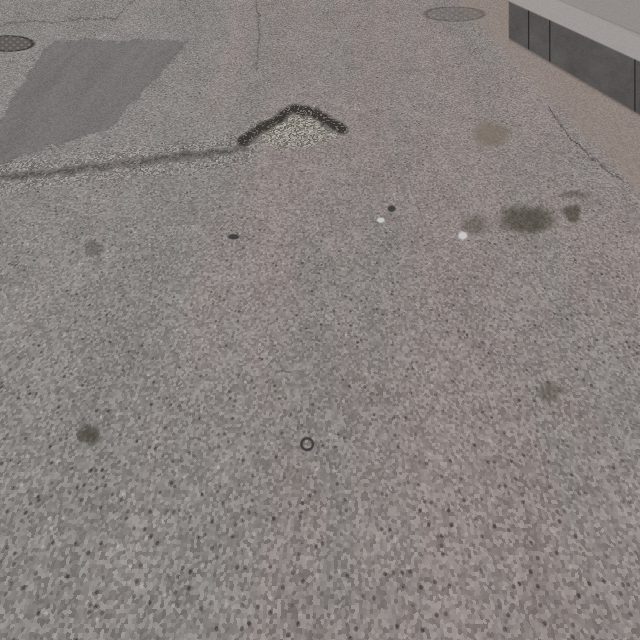
Write a three.js fragment shader that draws this texture.

```glsl
// Worn asphalt in perspective: broken ridge, tar patch, stains and a kerb.
// Cellular noise gives the grain; layered sines give tint and ragged edges.
varying vec2 vUv;

vec2 hash2(vec2 p) {
  return fract(sin(vec2(dot(p, vec2(127.1, 311.7)), dot(p, vec2(269.5, 183.3)))) * 4375.85);
}

// x: distance to the nearest stone centre, y: random value of that stone
vec2 cellular(vec2 p) {
  vec2 best = vec2(9.0, 0.0);
  for (int k = 0; k < 9; k++) {
    float row = floor(float(k) / 3.0 + 0.01);
    vec2 cell = floor(p) + vec2(float(k) - 3.0 * row, row) - 1.0;
    vec2 jitter = hash2(cell);
    float d = length(cell + 0.15 + 0.7 * jitter - p);
    if (d < best.x) best = vec2(d, fract(jitter.x * 7.3 + jitter.y * 3.1));
  }
  return best;
}

// Layered, rotated sines in about -1..1
float waves(vec2 p) {
  float sum = 0.0, amp = 0.5;
  for (int i = 0; i < 5; i++) {
    sum += amp * sin(p.x + 1.7 * sin(p.y * 0.8 + float(i))) * cos(p.y * 0.9 + sin(p.x));
    p = mat2(1.5, 1.2, -1.2, 1.5) * p + 2.3;
    amp *= 0.65;
  }
  return sum;
}

float segment(vec2 p, vec2 a, vec2 b) {
  vec2 pa = p - a, ba = b - a;
  return length(pa - ba * clamp(dot(pa, ba) / dot(ba, ba), 0.0, 1.0));
}

float path(vec2 p, vec2 a, vec2 b, vec2 c) {
  return min(segment(p, a, b), segment(p, b, c));
}

// Signed distance to the line a-b, positive on its right
float side(vec2 p, vec2 a, vec2 b) {
  vec2 n = normalize(b - a);
  return dot(p - a, vec2(n.y, -n.x));
}

float fill(float d, float soft) { return 1.0 - smoothstep(-soft, soft, d); }

float spot(vec2 p, float x, float y, float rx, float ry) {
  return fill(length((p - vec2(x, y)) / vec2(rx, ry)) - 1.0, 0.35);
}

// Iron cover: dark rim and a cross-hatched plate
vec3 cover(vec3 col, vec2 q, float strength) {
  float d = length(q), hatch = max(0.0, sin(q.x * 22.0) * sin(q.y * 9.0));
  vec3 iron = vec3(0.36, 0.34, 0.33) + 0.12 * hatch - 0.14 * fill(abs(d - 0.92) - 0.07, 0.06);
  return mix(col, iron, strength * fill(d - 1.0, 0.08));
}

vec3 kerb(vec3 col, vec2 p, float grain) {
  float x = p.x - 0.795, inside = fill(-x, 0.0015);
  float rise = p.y - 0.998 + 0.46 * x, foot = p.y - 0.941 + 0.585 * x;
  float joint = min(abs(x - 0.031), min(abs(x - 0.064), abs(x - 0.197)));
  vec3 face = vec3(0.335, 0.325, 0.32) + 0.03 * waves(p * 60.0) + 0.2 * grain;
  face *= 1.0 - 0.5 * fill(joint - 0.001, 0.001);
  vec3 slab = vec3(0.62, 0.60, 0.59) + 0.25 * grain - 0.05 * smoothstep(0.035, 0.045, rise);
  slab -= 0.06 * fill(abs(rise - 0.035 - 0.04 * x) - 0.001, 0.002);
  col *= 1.0 - 0.3 * inside * fill(abs(foot) - 0.002, 0.005);
  col = mix(col, face, inside * fill(-foot, 0.002));
  return mix(col, slab, inside * fill(-rise, 0.002));
}

void main() {
  vec2 p = vUv;
  float depth = 1.0 / (1.5 - p.y);
  vec2 ground = vec2(p.x - 0.5, 1.1) * depth;
  vec2 rag = p + 0.005 * vec2(waves(p * 75.0), waves(p.yx * 85.0 + 4.0));
  vec2 stone = cellular(ground * 260.0), pebble = cellular(ground * 115.0 + 31.0);
  float grain = (stone.y - 0.5) * mix(0.17, 0.1, p.y);

  // Cool at the left, rosy in long streaks to the right
  float streak = waves(ground * vec2(17.0, 3.0));
  float rosy = clamp(smoothstep(0.1, 0.55, p.x) * 0.65 + 0.5 * streak, 0.0, 1.0);
  vec3 col = mix(vec3(0.53, 0.52, 0.51), vec3(0.55, 0.51, 0.50), rosy);
  col += 0.02 * waves(ground * 24.0) + 0.016 * streak + grain;

  // Dark and pale chips
  float chip = fill(pebble.x - 0.24, 0.12);
  col -= 0.19 * chip * smoothstep(0.78, 0.95, pebble.y) * mix(1.0, 0.45, p.y);
  col += 0.1 * chip * fill(pebble.y - 0.1, 0.06) * (1.0 - 0.6 * p.x);

  // Tar patch and thin cracks
  vec2 corner = vec2(0.17, 0.80);
  float tar = max(side(rag, vec2(0.0, 0.745), corner), side(rag, corner, vec2(0.28, 0.92)));
  tar = max(tar, max(rag.y - 0.936, -side(rag, vec2(0.0, 0.81), vec2(0.07, 0.92))));
  float brushed = 0.03 * waves(vec2(p.x - p.y, p.x + p.y) * vec2(50.0, 9.0));
  col = mix(col, vec3(0.45, 0.44, 0.435) + brushed + 0.4 * grain, 0.85 * fill(tar, 0.004));
  float crack = path(rag, vec2(0.0, 0.962), vec2(0.18, 0.972), vec2(0.21, 1.0));
  crack = min(crack, segment(rag, vec2(0.403, 1.0), vec2(0.403, 0.89)));
  float worn = min(abs(tar), segment(rag, vec2(0.65, 0.68), vec2(0.755, 0.45)));
  col -= 0.11 * fill(crack - 0.001, 0.002) + 0.05 * fill(worn - 0.001, 0.003);

  // Dusty strip beside the kerb
  float strip = -side(rag, vec2(0.785, 0.92), vec2(0.98, 0.715));
  col = mix(col, vec3(0.56, 0.51, 0.485) + 0.45 * grain, 0.8 * smoothstep(-0.004, 0.012, strip));
  float gutter = path(rag, vec2(0.86, 0.83), vec2(0.89, 0.785), vec2(0.97, 0.718));
  col -= 0.17 * fill(gutter - 0.001, 0.002);

  // Broken ridge with pale gravel under its peak
  col = mix(col, vec3(0.55, 0.53, 0.50) + 2.8 * grain, spot(rag, 0.46, 0.797, 0.066, 0.026));
  vec2 bend = vec2(0.25, 0.751), top = vec2(0.455, 0.827);
  float tail = path(rag, vec2(0.0, 0.722), bend, vec2(0.38, 0.767));
  float peak = path(rag, vec2(0.38, 0.78), top, vec2(0.488, 0.827));
  peak = min(peak, segment(rag, vec2(0.488, 0.827), vec2(0.532, 0.797)));
  float crumbs = smoothstep(0.2, 0.6, stone.y + 0.3 * waves(p * 40.0));
  col += 1.1 * grain * fill(tail - 0.02, 0.014);
  col = mix(col, vec3(0.24, 0.23, 0.21), 0.72 * crumbs * fill(tail - 0.005, 0.005));
  col = mix(col, vec3(0.19, 0.18, 0.17), 0.9 * smoothstep(0.05, 0.4, stone.y) * fill(peak - 0.008, 0.004));

  // Stains
  float damp = max(spot(rag, 0.823, 0.657, 0.041, 0.021), spot(rag, 0.893, 0.667, 0.014, 0.012));
  damp = max(damp, spot(rag, 0.139, 0.319, 0.016, 0.014));
  float faint = max(spot(rag, 0.898, 0.695, 0.024, 0.006), spot(rag, 0.742, 0.648, 0.022, 0.014));
  faint = max(faint, max(spot(rag, 0.146, 0.609, 0.017, 0.011), spot(rag, 0.86, 0.388, 0.016, 0.014)));
  col = mix(col, vec3(0.32, 0.30, 0.27) + 0.5 * grain, max(0.8 * damp, 0.45 * faint));
  col = mix(col, vec3(0.47, 0.42, 0.37), 0.6 * spot(rag, 0.768, 0.79, 0.026, 0.02));

  // Single stones, a ring and the covers
  float white = max(spot(p, 0.723, 0.632, 0.007, 0.006), spot(p, 0.595, 0.656, 0.006, 0.004));
  float black = max(spot(p, 0.612, 0.674, 0.006, 0.005), spot(p, 0.365, 0.63, 0.009, 0.004));
  black = max(black, fill(abs(length(p - vec2(0.48, 0.306)) - 0.009) - 0.002, 0.0015));
  col = mix(mix(col, vec3(0.78), white), vec3(0.22), 0.9 * black);
  col = cover(col, (p - vec2(0.013, 0.932)) / vec2(0.042, 0.013), 0.9);
  col = cover(col, (p - vec2(0.71, 0.978)) / vec2(0.05, 0.012), 0.4);
  gl_FragColor = vec4(kerb(col, p, grain), 1.0);
}
```
